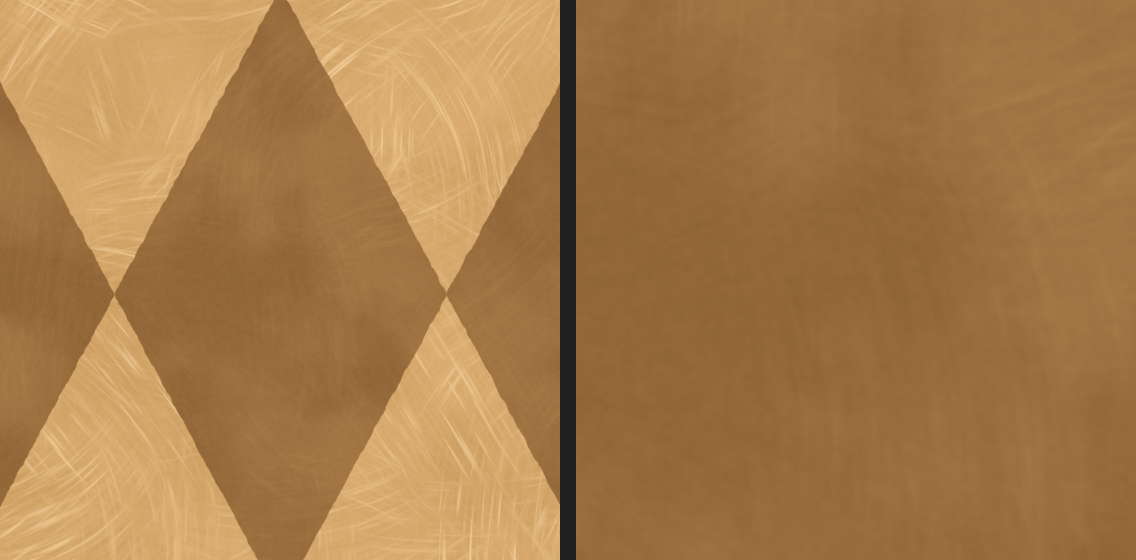
Left, the full canvas; right, a detail of the centre.
Give the GLSL for this pattern, as a three.js fragment shader.

```glsl
// Harlequin diamonds in brown and gold paint, with patches of dry brush strokes.
varying vec2 vUv;

const vec2 DIAMOND_CENTER = vec2(0.501, 0.474);
const vec2 DIAMOND_HALF = vec2(0.2965, 0.5456);
const float EDGE_SOFTNESS = 0.0016;

const vec3 BROWN_DEEP = vec3(0.57, 0.40, 0.215);
const vec3 BROWN_WARM = vec3(0.645, 0.465, 0.27);
const vec3 BROWN_SCUFF = vec3(0.73, 0.55, 0.34);
const vec3 GOLD_DEEP = vec3(0.795, 0.61, 0.37);
const vec3 GOLD_WARM = vec3(0.875, 0.695, 0.465);
const vec3 GOLD_SCRATCH = vec3(0.95, 0.82, 0.62);

float hash(vec2 p) {
  return fract(sin(dot(p, vec2(127.1, 311.7))) * 43758.5453);
}

float noise(vec2 p) {
  vec2 i = floor(p);
  vec2 f = fract(p);
  f = f * f * (3.0 - 2.0 * f);
  float low = mix(hash(i), hash(i + vec2(1.0, 0.0)), f.x);
  float high = mix(hash(i + vec2(0.0, 1.0)), hash(i + vec2(1.0)), f.x);
  return mix(low, high, f.y);
}

float fbm(vec2 p) {
  float sum = 0.0;
  float amplitude = 0.5;
  for (int i = 0; i < 5; i++) {
    sum += amplitude * noise(p);
    p = mat2(1.6, 1.2, -1.2, 1.6) * p + 7.3;
    amplitude *= 0.5;
  }
  return sum / 0.97;
}

vec2 rotate(vec2 p, float angle) {
  float c = cos(angle);
  float s = sin(angle);
  return vec2(c * p.x + s * p.y, c * p.y - s * p.x);
}

// Signed distance to the repeated diamonds, negative inside
float diamondDistance(vec2 p, vec2 halfSize) {
  vec2 period = 2.0 * halfSize;
  vec2 cell = abs(mod(p + halfSize, period) - halfSize);
  return (dot(cell, 1.0 / halfSize) - 1.0) / length(1.0 / halfSize);
}

// Curved bristle marks in scattered patches: x = relief, y = bright scratches
vec2 brushStrokes(vec2 p, float density, float seed) {
  vec2 grid = p * density;
  vec2 home = floor(grid);
  vec2 marks = vec2(0.0);
  for (int y = -1; y <= 1; y++) {
    for (int x = -1; x <= 1; x++) {
      vec2 id = home + vec2(float(x), float(y));
      vec2 key = id + seed;
      vec2 jitter = vec2(hash(key + 3.1), hash(key + 8.7));
      vec2 q = rotate((grid - id - jitter) / density, 3.14159 * hash(key + 15.3));
      float reach = length(q * vec2(0.8, 1.25)) * density;
      float patchMask = 1.0 - smoothstep(0.25, 0.95, reach);
      q.y += (hash(key + 21.9) - 0.5) * 3.0 * q.x * q.x;
      float bristle = noise(q * vec2(11.0, 150.0) + 40.0 * jitter);
      float fineBristle = noise(q * vec2(17.0, 290.0) + 70.0 * jitter);
      float strength = mix(0.25, 1.0, hash(key + 33.7));
      float scratch = smoothstep(0.62, 0.98, 0.65 * bristle + 0.35 * fineBristle);
      marks.x += patchMask * (0.5 * (bristle + fineBristle) - 0.5);
      marks.y = max(marks.y, patchMask * strength * scratch);
    }
  }
  return marks;
}

vec3 paint(vec3 deep, vec3 warm, vec3 scuff, float tone, float wear) {
  return mix(mix(deep, warm, clamp(tone, -0.2, 1.2)), scuff, clamp(wear, 0.0, 1.0));
}

void main() {
  vec2 p = vUv;

  // Surface wear
  vec2 broad = brushStrokes(p, 4.0, 5.0);
  vec2 small = brushStrokes(p, 7.0, 61.0);
  float relief = broad.x + 0.7 * small.x;
  float scratches = max(broad.y, 0.8 * small.y);
  float clouds = smoothstep(0.25, 0.75, fbm(p * 6.0 + 11.0));
  float grain = noise(p * 310.0) + noise(p * 170.0 + 23.0) - 1.0;

  // Two paints
  float goldTone = 0.35 + 0.4 * clouds + 0.55 * relief + 0.13 * grain;
  vec3 gold = paint(GOLD_DEEP, GOLD_WARM, GOLD_SCRATCH, goldTone, 1.1 * scratches);
  float brownTone = 0.05 + 0.85 * clouds + 0.3 * relief + 0.16 * grain;
  float scuffs = 0.35 * scratches * smoothstep(0.2, 0.8, clouds);
  vec3 brown = paint(BROWN_DEEP, BROWN_WARM, BROWN_SCUFF, brownTone, scuffs);

  // Slightly uneven hand-cut edges, a hair wide so that the tips touch
  float wobble = 0.003 * (noise(p * 65.0) - 0.5) + 0.0015 * (noise(p * 160.0) - 0.5);
  float d = diamondDistance(p - DIAMOND_CENTER, DIAMOND_HALF) + wobble - 0.001;
  float goldMask = smoothstep(-EDGE_SOFTNESS, EDGE_SOFTNESS, d);

  gl_FragColor = vec4(mix(brown, gold, goldMask), 1.0);
}
```
